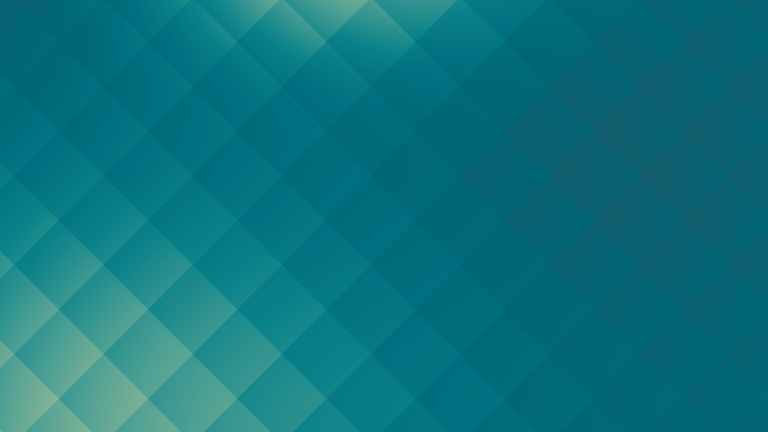
A WebGL 1 fragment shader for this background:

```glsl
precision highp float;

uniform vec2 u_resolution;

// Soft elliptical spot: 1 at the centre, falling off by radius
float glow(vec2 p, vec2 centre, vec2 radius) {
  vec2 d = (p - centre) / radius;
  return exp(-dot(d, d));
}

// Broad light over the canvas, in units of its height
float lightField(vec2 p) {
  float light = 0.13;
  light += 0.77 * glow(p, vec2(0.16, -0.02), vec2(0.74, 0.57));
  light += 0.80 * glow(p, vec2(0.78, 1.10), vec2(0.42, 0.24));
  light -= 0.09 * glow(p, vec2(1.42, 0.62), vec2(0.45, 0.38));
  light -= 0.09 * glow(p, vec2(0.00, 1.00), vec2(0.25, 0.28));
  return light;
}

// Rising ramp per cell, with its drop softened over the given width
vec2 softSaw(vec2 x, float width) {
  vec2 f = fract(x);
  return min(f, (1.0 - f) * (1.0 / width - 1.0));
}

// Slate teal through turquoise to pale sand
vec3 palette(float t) {
  vec3 c = mix(vec3(0.09, 0.37, 0.43), vec3(0.00, 0.395, 0.46), clamp(t / 0.13, 0.0, 1.0));
  c = mix(c, vec3(0.00, 0.44, 0.50), clamp((t - 0.13) / 0.17, 0.0, 1.0));
  c = mix(c, vec3(0.04, 0.51, 0.54), clamp((t - 0.30) / 0.20, 0.0, 1.0));
  c = mix(c, vec3(0.31, 0.63, 0.58), clamp((t - 0.50) / 0.30, 0.0, 1.0));
  return mix(c, vec3(0.62, 0.74, 0.58), clamp((t - 0.80) / 0.36, 0.0, 1.0));
}

void main() {
  vec2 p = gl_FragCoord.xy / u_resolution.y;

  // Diagonal lattice of square tiles
  float tileSize = 0.2065;
  vec2 lattice = (vec2(p.x + p.y, p.x - p.y) - vec2(1.248, -0.558)) / tileSize;
  float edgeWidth = min(2.0 / (u_resolution.y * tileSize), 0.5);

  // Each tile brightens from its left corner to its right one
  float ramp = dot(softSaw(lattice, edgeWidth), vec2(0.5)) - 0.5;
  float light = lightField(p);
  light += ramp * (0.09 + 0.31 * light);

  gl_FragColor = vec4(palette(light), 1.0);
}
```
